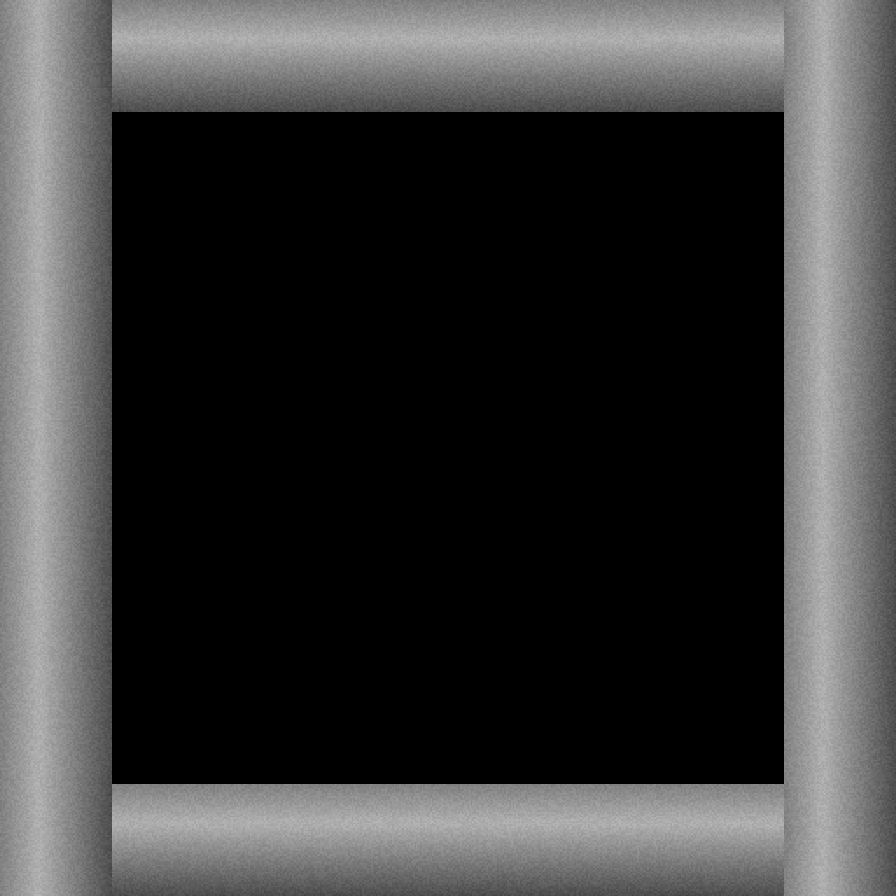
Give the GLSL for this background, as a Shadertoy shader.

```glsl
const float BAR_WIDTH = 0.125;      // bar thickness, share of the canvas
const float RIDGE = 0.35;           // place of the highlight across a bar
const float NEAR_SHADE = 0.50;      // grey at the left or upper rim
const float RIDGE_SHADE = 0.69;     // grey along the highlight
const float FAR_SHADE = 0.30;       // grey at the right or lower rim
const float RIDGE_SOFTNESS = 0.04;  // rounding of the highlight
const float GRAIN_CELLS = 512.0;    // grain cells along one side
const float GRAIN_STRENGTH = 0.065;
const vec3 OPENING_COLOR = vec3(0.0);

float hash(vec2 cell) {
    vec3 p = fract(vec3(cell.xyx) * 0.1031);
    p += dot(p, p.yzx + 33.33);
    return fract((p.x + p.y) * p.z);
}

// Shade across a bar: rises to the ridge, then falls to the far rim
float barShade(float across) {
    float rise = mix(NEAR_SHADE, RIDGE_SHADE, across / RIDGE);
    float fall = mix(RIDGE_SHADE, FAR_SHADE, (across - RIDGE) / (1.0 - RIDGE));
    float blend = max(RIDGE_SOFTNESS - abs(rise - fall), 0.0) / RIDGE_SOFTNESS;
    return min(rise, fall) - 0.25 * RIDGE_SOFTNESS * blend * blend;
}

// Distance inside the nearer of two bars on opposite sides
float barDepth(float coord) {
    return BAR_WIDTH - min(coord, 1.0 - coord);
}

// Position from 0 to 1 across the nearer bar
float barAcross(float coord) {
    float start = coord < 0.5 ? 0.0 : 1.0 - BAR_WIDTH;
    return clamp((coord - start) / BAR_WIDTH, 0.0, 1.0);
}

void mainImage(out vec4 fragColor, in vec2 fragCoord) {
    vec2 uv = fragCoord / iResolution.xy;

    // Pixel-wide coverage of the side and cross bars
    float sideMask = clamp(barDepth(uv.x) * iResolution.x + 0.5, 0.0, 1.0);
    float crossMask = clamp(barDepth(uv.y) * iResolution.y + 0.5, 0.0, 1.0);

    // Brushed grain shared by all bars
    float grain = (hash(floor(uv * GRAIN_CELLS)) - 0.5) * GRAIN_STRENGTH;
    float sideShade = barShade(barAcross(uv.x)) + grain;
    float crossShade = barShade(barAcross(1.0 - uv.y)) + grain;

    // Side bars run full height over the cross bars
    vec3 color = mix(OPENING_COLOR, vec3(crossShade), crossMask);
    color = mix(color, vec3(sideShade), sideMask);
    fragColor = vec4(color, 1.0);
}
```
